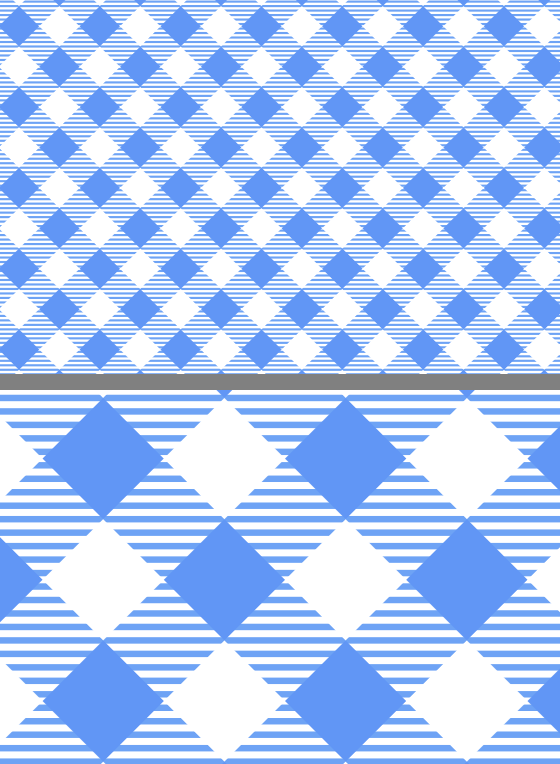
Top, the full canvas; bottom, a detail of the centre.
Give the GLSL for this pattern, as a Shadertoy shader.

```glsl
// Diagonal blue and white gingham check with horizontally hatched half-tone diamonds

const vec3 WHITE = vec3(1.0);
const vec3 DIAMOND_BLUE = vec3(0.38, 0.59, 0.96);
const vec3 HATCH_BLUE = vec3(0.43, 0.64, 0.96);

const float REPEAT = 0.2161;                 // check period, in canvas heights
const vec2 DIAMOND_CENTRE = vec2(0.0508, 0.9297);
const float HATCHES_PER_REPEAT = 18.0;
const float HATCH_DUTY = 0.48;               // inked share of each hatch period

// Coverage of a repeating band of period 1, centred on whole numbers
float band(float t, float duty, float pixel) {
    float distToCentre = abs(fract(t + 0.5) - 0.5);
    return clamp(0.5 + (0.5 * duty - distToCentre) / pixel, 0.0, 1.0);
}

vec3 gingham(vec2 p, float pixel) {
    // Two crossing sets of diagonal bands
    float diagonalPixel = pixel * 1.4142;
    float rising = band(p.x - p.y, 0.5, diagonalPixel);
    float falling = band(p.x + p.y, 0.5, diagonalPixel);
    float both = rising * falling;
    float onlyOne = rising + falling - 2.0 * both;

    // Hatch lines lie half a step away from the diamond centres
    float hatch = band(p.y * HATCHES_PER_REPEAT + 0.5, HATCH_DUTY,
                       pixel * HATCHES_PER_REPEAT);

    vec3 hatched = mix(WHITE, HATCH_BLUE, hatch);
    return WHITE * (1.0 - both - onlyOne) + DIAMOND_BLUE * both + hatched * onlyOne;
}

void mainImage(out vec4 fragColor, in vec2 fragCoord) {
    vec2 p = (fragCoord / iResolution.y - DIAMOND_CENTRE) / REPEAT;
    float pixel = 1.0 / (iResolution.y * REPEAT);
    fragColor = vec4(gingham(p, pixel), 1.0);
}
```
